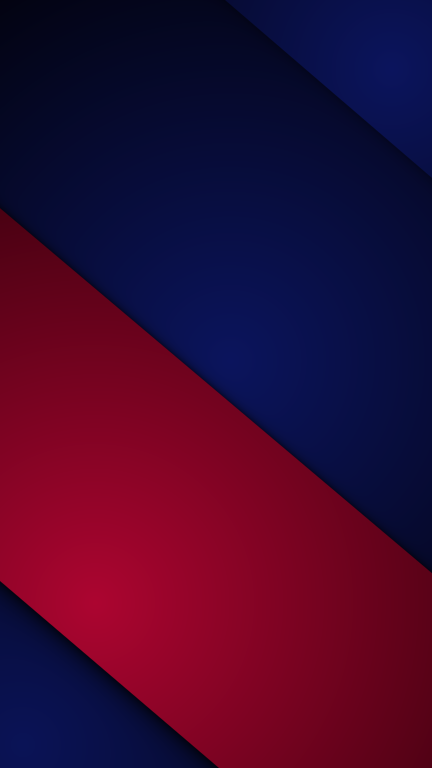
Reproduce this background procedurally as a Shadertoy shader.

```glsl
// Diagonal crimson band over navy panels, each with a soft radial glow and cast shadows.

// Signed distance to a falling line, positive above it
float aboveLine(vec2 p, float height, float slope) {
    return (p.y + slope * p.x - height) / sqrt(1.0 + slope * slope);
}

// Radial gradient from the core colour to the rim colour
vec3 glow(vec2 p, vec2 center, float radius, vec3 core, vec3 rim) {
    return mix(core, rim, clamp(length(p - center) / radius, 0.0, 1.0));
}

// Darkening that fades away from an edge
float shadow(float d, float depth, float width) {
    return 1.0 - depth * exp(-max(d, 0.0) / width);
}

void mainImage(out vec4 fragColor, in vec2 fragCoord) {
    // Canvas height is one unit
    vec2 p = fragCoord / iResolution.y;
    float aa = 0.7 / iResolution.y;

    float bandTop = aboveLine(p, 0.729, 0.845);
    float bandBottom = aboveLine(p, 0.2435, 0.854);
    float corner = aboveLine(p, 1.252, 0.86);

    vec3 navy = vec3(0.043, 0.080, 0.365);
    vec3 midnight = vec3(0.010, 0.010, 0.060);

    // Wide navy panel, shaded by the panels beside it
    vec3 color = glow(p, vec2(0.30, 0.53), 0.57, navy, midnight);
    color *= shadow(bandTop, 0.55, 0.005) * shadow(-corner, 0.30, 0.008);

    // Upper right panel
    vec3 cornerColor = glow(p, vec2(0.51, 0.91), 0.45, navy, midnight);
    color = mix(color, cornerColor, smoothstep(-aa, aa, corner));

    // Crimson band
    vec3 crimson = glow(p, vec2(0.124, 0.215), 0.56,
                        vec3(0.675, 0.020, 0.190), vec3(0.265, 0.003, 0.065));
    color = mix(color, crimson, smoothstep(aa, -aa, bandTop));

    // Lower left panel under the band
    vec3 lowerColor = glow(p, vec2(0.03, 0.03), 0.55, navy * 0.93, midnight);
    lowerColor *= shadow(-bandBottom, 0.75, 0.014);
    color = mix(color, lowerColor, smoothstep(aa, -aa, bandBottom));

    fragColor = vec4(color, 1.0);
}
```
